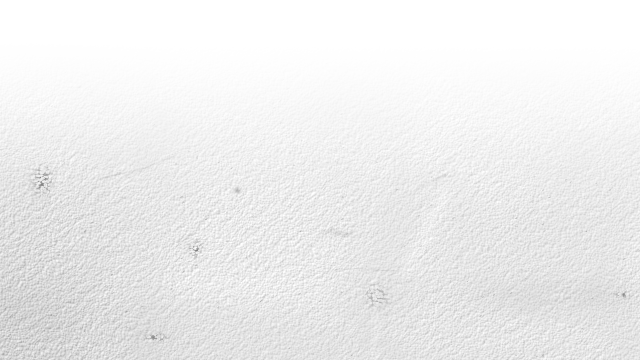
Write a WebGL 1 fragment shader that draws this texture.

```glsl
precision highp float;
// Pale rough plaster that fades into plain white towards the top.
// Cellular noise makes a height field lit from the upper left; layered
// sines vary the broad tone, and soft strokes add cracks, chips and streaks.

uniform vec2 u_resolution;

vec2 hash2(vec2 p) {
  vec3 q = fract(p.xyx * vec3(0.1031, 0.1030, 0.0973));
  q += dot(q, q.yzx + 33.33);
  return fract((q.xx + q.yz) * q.zy);
}

// Distance to the nearest scattered point, in cells.
float cellDistance(vec2 p) {
  vec2 cell = floor(p), local = fract(p);
  float nearest = 4.0;
  for (int j = -1; j <= 1; j++) {
    for (int i = -1; i <= 1; i++) {
      vec2 offset = vec2(float(i), float(j));
      vec2 d = offset + hash2(cell + offset + 57.0) - local;
      nearest = min(nearest, dot(d, d));
    }
  }
  return sqrt(nearest);
}

vec2 rotate(vec2 p, float angle) {
  float c = cos(angle), s = sin(angle);
  return vec2(c * p.x + s * p.y, c * p.y - s * p.x);
}

// Smooth irregular variation, about -1 to 1.
float layeredSines(vec2 p) {
  float sum = 0.0, weight = 0.5;
  for (int i = 0; i < 5; i++) {
    p = rotate(p, 1.1) + 0.6 * sin(p.yx * 1.3 + float(i));
    sum += weight * sin(p.x) * cos(p.y * 1.2 + 1.0);
    p *= 1.8;
    weight *= 0.6;
  }
  return sum * 1.3;
}

// Fine grit, lumps and long trowel strokes rising to the right.
float plasterHeight(vec2 p) {
  vec2 trowel = rotate(p, 0.65) * vec2(22.0, 62.0);
  return 0.62 * cellDistance(p * 140.0)
       + 0.38 * cellDistance(p * 70.0 + 9.0)
       + 0.42 * cellDistance(trowel + 31.0);
}

// Soft tapered stroke from a to b.
float stroke(vec2 p, vec2 a, vec2 b, float width) {
  vec2 ab = b - a;
  float t = clamp(dot(p - a, ab) / dot(ab, ab), 0.0, 1.0);
  float d = length(p - a - ab * t);
  return exp(-d * d / (width * width));
}

// Soft elliptical patch.
float patchAt(vec2 p, vec2 center, vec2 radius) {
  vec2 d = (p - center) / radius;
  return exp(-dot(d, d));
}

// Sparse chips, one candidate in each cell.
float scatteredChips(vec2 p, float scale, float density) {
  vec2 q = p * scale, cell = floor(q);
  vec2 seed = hash2(cell + 11.0);
  vec2 d = rotate(fract(q) - 0.25 - 0.5 * seed, 0.6) * vec2(0.6, 1.3);
  float present = step(1.0 - density, hash2(cell + 83.0).x);
  return present * (1.0 - smoothstep(0.04, 0.18, length(d)));
}

float broadShade(vec2 p) {
  float shade = 0.088 * (1.0 - smoothstep(0.36, 0.91, p.y));
  shade += 0.022 * (1.0 - smoothstep(0.0, 0.36, p.y));
  shade += 0.070 * patchAt(p, vec2(0.04, 0.08), vec2(0.34, 0.24));
  shade += 0.026 * patchAt(p, vec2(0.08, 0.44), vec2(0.30, 0.24));
  shade += 0.030 * patchAt(p, vec2(1.58, 0.18), vec2(0.36, 0.05));
  shade += 0.012 * patchAt(p, vec2(1.45, 0.33), vec2(0.22, 0.10));
  shade -= 0.016 * patchAt(p, vec2(0.62, 0.20), vec2(0.28, 0.06));
  return shade;
}

float cracks(vec2 p) {
  float c = 0.50 * stroke(p, vec2(0.28, 0.502), vec2(0.50, 0.568), 0.0028);
  c += 0.70 * stroke(p, vec2(0.485, 0.303), vec2(0.52, 0.345), 0.0030);
  c += 0.40 * stroke(p, vec2(0.52, 0.345), vec2(0.60, 0.433), 0.0025);
  c += 0.45 * stroke(p, vec2(0.89, 0.249), vec2(1.145, 0.247), 0.002);
  c += 0.50 * stroke(p, vec2(1.13, 0.455), vec2(1.26, 0.53), 0.003);
  return c;
}

float chips(vec2 p) {
  float c = patchAt(p, vec2(0.116, 0.495), vec2(0.024, 0.032));
  c += patchAt(p, vec2(0.544, 0.308), vec2(0.016, 0.024));
  c += 0.7 * patchAt(p, vec2(1.046, 0.178), vec2(0.026, 0.028));
  c += patchAt(p, vec2(0.433, 0.065), vec2(0.028, 0.009));
  c += patchAt(p, vec2(1.731, 0.183), vec2(0.015, 0.008));
  return c;
}

void main() {
  vec2 p = gl_FragCoord.xy / u_resolution.y;
  vec2 warped = p + 0.006 * vec2(layeredSines(p * 17.0), layeredSines(p * 19.0 + 4.0));
  float cover = 1.0 - smoothstep(0.34, 0.90, p.y);
  float patches = layeredSines(p * 7.0);

  // Directional light across the height field, with deeper shadows than glints.
  float relief = plasterHeight(warped + vec2(-0.0026, 0.0030)) - plasterHeight(warped);
  relief += 0.5 * min(relief + 0.15, 0.0);
  float roughness = 0.145 + 0.045 * patches + 0.07 * patchAt(p, vec2(0.0, 0.2), vec2(0.4, 0.4));
  float value = 1.0 - broadShade(p) + cover * (0.014 * patches + roughness * relief);

  // Pits, broken chips, fine cracks and grey smears.
  float broken = smoothstep(0.35, 0.70, cellDistance(warped * vec2(95.0, 130.0) + 5.0));
  value -= 0.36 * chips(warped) * broken;
  value -= cover * 0.12 * scatteredChips(warped, 52.0, 0.035 + 0.03 * patches);
  value -= 0.18 * cracks(warped) * cover * (0.6 + 0.4 * layeredSines(p * 60.0));
  value -= 0.20 * patchAt(warped, vec2(0.657, 0.472), vec2(0.010, 0.007));
  value -= 0.09 * patchAt(warped, vec2(0.938, 0.352), vec2(0.038, 0.008));

  // Pale streaks where the surface was smoothed.
  value += 0.025 * stroke(warped, vec2(1.24, 0.46), vec2(1.13, 0.25), 0.018);
  value += 0.020 * stroke(warped, vec2(1.04, 0.22), vec2(1.04, 0.0), 0.012);
  gl_FragColor = vec4(vec3(clamp(value, 0.0, 1.0)), 1.0);
}
```
